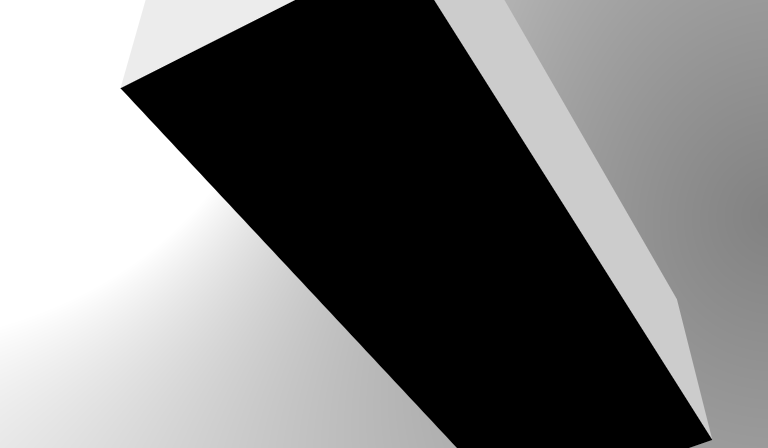
Reproduce this background procedurally as a Shadertoy shader.

```glsl
// A dark slanted block with two pale side faces before a soft grey gradient and a white glow.

#define LEFT_FACE  vec3(0.925)
#define RIGHT_FACE vec3(0.80)
#define UNDERSIDE  vec3(0.0)
#define GLOW_CENTRE vec2(0.04, 1.02)
#define GLOW_RADIUS 0.64
#define GLOW_FALLOFF 3.5
#define GLOW_STRENGTH 0.24
#define SHADE_CENTRE vec2(1.72, 0.52)
#define SHADE_LEVEL 0.505
#define SHADE_SLOPE 0.19

// Signed distance to the line a-b, positive on its left side
float sideOf(vec2 p, vec2 a, vec2 b) {
    vec2 along = normalize(b - a);
    return dot(p - a, vec2(-along.y, along.x));
}

// Antialiased fill of a signed distance, one pixel wide
float coverage(float distanceInside) {
    return clamp(distanceInside * iResolution.y + 0.5, 0.0, 1.0);
}

// Grey that lightens away from the shade, plus the glow
vec3 backdrop(vec2 p) {
    float shade = SHADE_LEVEL + SHADE_SLOPE * distance(p, SHADE_CENTRE);
    float reach = distance(p, GLOW_CENTRE) - GLOW_RADIUS;
    float glow = GLOW_STRENGTH * exp(-GLOW_FALLOFF * reach);
    return vec3(min(shade + glow, 1.0));
}

void mainImage(out vec4 fragColor, in vec2 fragCoord) {
    vec2 p = fragCoord / iResolution.y;

    // Corners of the block and points where its edges leave the canvas
    vec2 leftCorner  = vec2(0.269, 0.803);
    vec2 lowCorner   = vec2(1.590, 0.018);
    vec2 backCorner  = vec2(1.511, 0.332);
    vec2 leftTop     = vec2(0.325, 1.0);
    vec2 frontTop    = vec2(0.659, 1.0);
    vec2 ridgeTop    = vec2(0.969, 1.0);
    vec2 backTop     = vec2(1.126, 1.0);
    vec2 bottomLeft  = vec2(1.020, 0.0);
    vec2 bottomRight = vec2(1.538, 0.0);

    // Edges shared by the silhouette and the underside
    float lower = min(sideOf(p, leftCorner, bottomLeft),
                      sideOf(p, bottomRight, lowCorner));

    // Whole block
    float block = min(lower, sideOf(p, leftTop, leftCorner));
    block = min(block, sideOf(p, lowCorner, backCorner));
    block = min(block, sideOf(p, backCorner, backTop));

    // Black underside
    float underside = min(lower, sideOf(p, frontTop, leftCorner));
    underside = min(underside, sideOf(p, lowCorner, ridgeTop));

    // Lit faces, kept apart by the underside
    float middle = 0.5 * (frontTop.x + ridgeTop.x);
    vec3 face = mix(LEFT_FACE, RIGHT_FACE, step(middle, p.x));

    vec3 color = mix(backdrop(p), face, coverage(block));
    color = mix(color, UNDERSIDE, coverage(underside));
    fragColor = vec4(color, 1.0);
}
```
